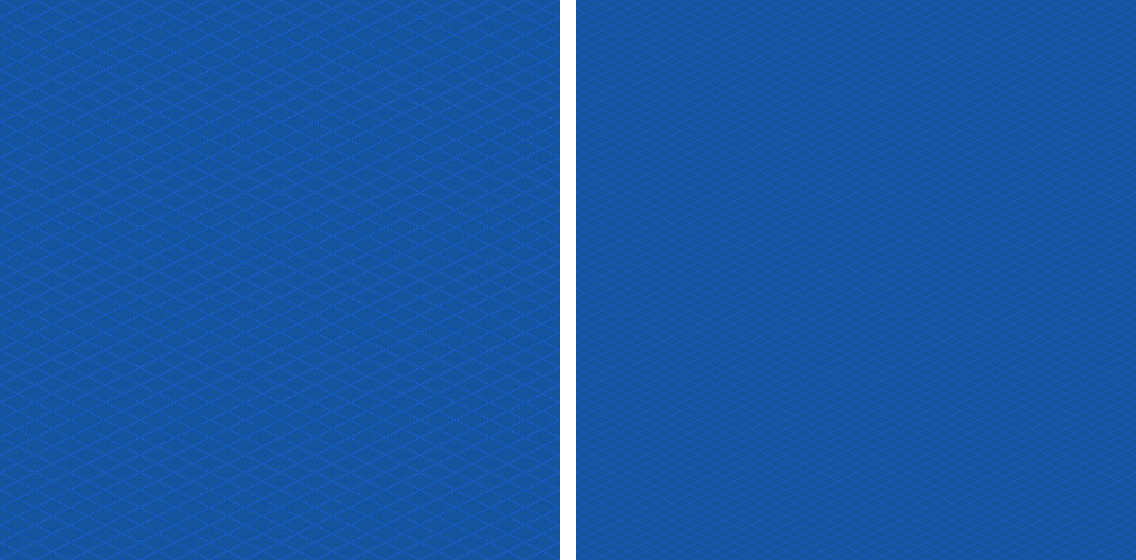
Left, the tile; right, the same tile 2 across and 2 down.
This pattern is drawn by a Shadertoy shader. Its source:

```glsl
// A fine lattice of beaded blue lines forming flat two-to-one diamonds on speckled cloth.
// Beads are repeated discs strung along two sets of slanted lines, varied by hash.
// Wrapped gradient noise tints the ground, so all four edges tile.

const vec2 REPEATS = vec2(16.0, 32.0);
const float BEADS = 192.0;             // beads along one canvas width
const float SPECKS = 256.0;            // noise cells along one canvas width
const float RISING_RADIUS = 0.00195;   // of a bead, in canvas units
const float FALLING_RADIUS = 0.00178;
const float TAU = 6.2831853;

const vec3 BASE_BLUE   = vec3(0.080, 0.330, 0.620);
const vec3 DEEP_BLUE   = vec3(0.080, 0.318, 0.652);
const vec3 TEAL_BLUE   = vec3(0.080, 0.345, 0.588);
const vec3 LINE_BLUE   = vec3(0.090, 0.375, 0.780);
const vec3 BRIGHT_BLUE = vec3(0.112, 0.365, 0.830);

// Integer hash of a cell, from 0 to 1
float hash(vec2 cell, float seed) {
    uvec2 q = uvec2(ivec2(cell)) * uvec2(1597u, 3571u);
    uint n = q.x ^ (q.y + uint(seed) * 7919u);
    n = (n ^ (n >> 15)) * 73247u;
    n = (n ^ (n >> 13)) * 51637u;
    n ^= n >> 16;
    return float(n & 65535u) / 65535.0;
}

// Slope at a lattice corner, wrapped to the period
float cornerSlope(vec2 corner, vec2 offset, float period, float seed) {
    float angle = TAU * hash(mod(corner, period), seed);
    return dot(vec2(cos(angle), sin(angle)), offset);
}

// Gradient noise that repeats after a whole number of cells
float gradientNoise(vec2 uv, float period, float seed) {
    vec2 p = uv * period;
    vec2 i = floor(p);
    vec2 f = p - i;
    vec2 s = f * f * f * (f * (f * 6.0 - 15.0) + 10.0);
    vec2 e = vec2(1.0, 0.0);
    float low = mix(cornerSlope(i, f, period, seed),
                    cornerSlope(i + e.xy, f - e.xy, period, seed), s.x);
    float high = mix(cornerSlope(i + e.yx, f - e.yx, period, seed),
                     cornerSlope(i + e.xx, f - e.xx, period, seed), s.x);
    return mix(low, high, s.y);
}

// Speckled ground: teal in the valleys, deep blue on the peaks
vec3 ground(vec2 uv) {
    float n = gradientNoise(uv, SPECKS, 1.0);
    vec3 color = mix(BASE_BLUE, DEEP_BLUE, smoothstep(0.0, 0.14, n));
    return mix(color, TEAL_BLUE, smoothstep(0.08, 0.22, -n));
}

// Beads strung on slanted lines: x is the coverage, y the tone of the bead
vec2 beadedLines(vec2 uv, float slant, float radius, float pixel, float seed) {
    float column = floor(uv.x * BEADS + 0.5);
    float phase = REPEATS.x * column / BEADS + slant * REPEATS.y * uv.y;
    float index = floor(phase + 0.5);
    vec2 offset = vec2(uv.x - column / BEADS, (phase - index) / REPEATS.y);

    float edge = 0.35 * pixel;
    float disc = 1.0 - smoothstep(radius - edge, radius + edge, length(offset));
    vec2 cell = vec2(mod(column, BEADS), mod(index, REPEATS.x));
    float strength = mix(0.7, 1.0, hash(cell, seed));
    return vec2(disc * strength, hash(cell, seed + 1.0));
}

vec3 drawLines(vec3 color, vec2 lines) {
    return mix(color, mix(LINE_BLUE, BRIGHT_BLUE, lines.y), lines.x);
}

void mainImage(out vec4 fragColor, in vec2 fragCoord) {
    vec2 uv = fragCoord / iResolution.xy;
    float pixel = 1.0 / min(iResolution.x, iResolution.y);

    vec3 color = ground(uv);
    // Falling lines carry smaller beads than rising ones
    color = drawLines(color, beadedLines(uv, 1.0, FALLING_RADIUS, pixel, 3.0));
    color = drawLines(color, beadedLines(uv, -1.0, RISING_RADIUS, pixel, 5.0));

    fragColor = vec4(color, 1.0);
}
```
